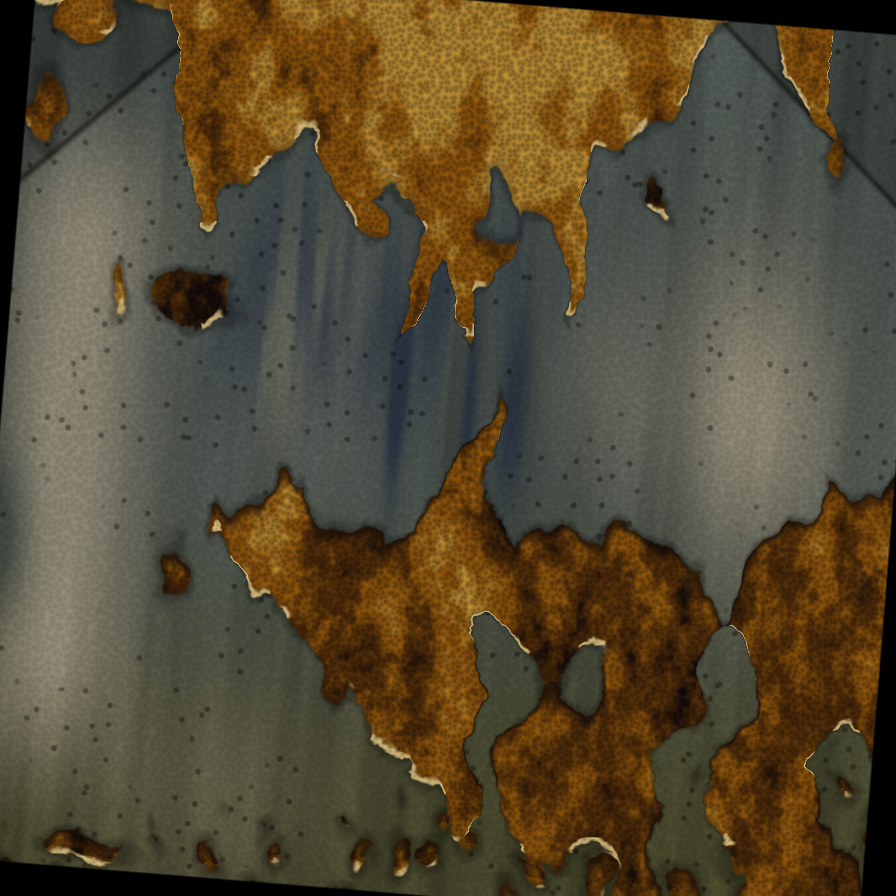
Write a three.js fragment shader that draws this texture.

```glsl
// Draws a tilted sheet of streaked grey paint flaking away from rusted metal.
varying vec2 vUv;

const vec3 CHAR = vec3(.07, .04, .03);
const vec3 BROWN = vec3(.27, .15, .03);
const vec3 ORANGE = vec3(.47, .28, .04);
const vec3 OCHRE = vec3(.61, .46, .17);
const vec3 CHIP = vec3(.76, .66, .44);
const vec3 SLATE = vec3(.28, .31, .29);
const vec3 OLIVE = vec3(.26, .26, .16);
const vec3 PALE = vec3(.56, .53, .45);
const vec3 STAIN = vec3(.13, .17, .23);

float hash(vec2 p) {
  return fract(sin(dot(p, vec2(127.1, 311.7))) * 43758.5);
}

float noise(vec2 p) {
  vec2 i = floor(p), f = fract(p), e = vec2(1, 0);
  f = f * f * (3. - 2. * f);
  return mix(mix(hash(i), hash(i + e), f.x),
             mix(hash(i + e.yx), hash(i + e.xx), f.x), f.y);
}

float fbm(vec2 p) {
  float sum = 0., amp = .5;
  for (int i = 0; i < 5; i++) {
    sum += amp * noise(p);
    p = p * 2.03 + 17.3;
    amp *= .5;
  }
  return sum;
}

// Cellular noise: distance to the nearest scattered point.
float cells(vec2 p) {
  vec2 i = floor(p), f = fract(p);
  float d = 2.;
  for (int y = -1; y <= 1; y++)
    for (int x = -1; x <= 1; x++) {
      vec2 o = vec2(x, y);
      d = min(d, length(o + vec2(hash(i + o), hash(i + o + 41.)) - f));
    }
  return d;
}

float bump(float x, float c, float w) { x = (x - c) / w; return exp(-x * x); }

// Soft spot and hard ellipse, each given as centre (xy) and radii (zw).
float glow(vec2 p, vec4 e) { p = (p - e.xy) / e.zw; return exp(-dot(p, p)); }
float blob(vec2 p, vec4 e) { return min(e.z, e.w) * (1. - length((p - e.xy) / e.zw)); }

float jag(float x) { return .012 * sin(x * 83.) + .009 * sin(x * 137. + 1.); }

// Rust hanging from the top, with drips; positive inside.
float hangingRust(vec2 p) {
  float x = p.x, lean = x - .35 * (p.y - .62);
  float depth = .2 * smoothstep(.19, .225, x) * smoothstep(.85, .62, x);
  depth += .04 * bump(x, .23, .02) - .05 * bump(x, .335, .03) + .05 * bump(x, .41, .03);
  depth += .11 * bump(x, .535, .055) + .09 * bump(x, .52, .012);
  depth += .18 * bump(lean, .445, .014) + .14 * bump(x, .635, .018);
  depth += .06 * bump(x, .75, .03) + .15 * smoothstep(.83, .93, x) * smoothstep(.945, .925, x);
  float d = .6 * (depth + jag(x) * smoothstep(.1, .2, depth) - 1. + p.y);
  return min(d, -blob(p, vec4(.56, .77, .02, .037)));
}

// Ragged lower band that breaks into columns toward the bottom right.
float bandRust(vec2 p) {
  float x = p.x, lean = x - .35 * (p.y - .48);
  float top = .405 + .05 * bump(x, .31, .06) + .14 * bump(lean, .525, .027);
  top += .05 * smoothstep(.85, .93, x) - .09 * bump(x, .8, .04) + jag(x);
  float bottom = .4 - 1.2 * (x - .24) + jag(x + .3);
  float d = min(.65 * min(top - p.y, p.y - bottom), x - .235);
  float columns = .04 * bump(x, .61, .035) + .08 * bump(x, .88, .045);
  float torn = .16 * (noise(p * vec2(17, 8)) - .6) + columns;
  torn += .12 * smoothstep(.27, .37, p.y) + .15 * smoothstep(.55, .5, x);
  return min(d, torn);
}

float looseRust(vec2 p) {
  float d = max(blob(p, vec4(.22, .665, .042, .036)), blob(p, vec4(.135, .675, .009, .02)));
  d = max(d, max(blob(p, vec4(.735, .785, .013, .018)), blob(p, vec4(.187, .362, .015, .034))));
  d = max(d, max(blob(p, vec4(.095, .985, .034, .034)), blob(p, vec4(.05, .885, .018, .038))));
  d = max(d, max(blob(p, vec4(.93, .82, .01, .025)), blob(p, vec4(.09, .055, .04, .016))));
  float specks = .25 - cells(p * vec2(19, 13)) - .8 * smoothstep(.08, .3, p.y + .1 - .1 * p.x);
  return max(d, .04 * specks);
}

float rustField(vec2 p) { return max(max(hangingRust(p), bandRust(p)), looseRust(p)); }

vec3 paintColor(vec2 p, vec2 sheet) {
  float streak = mix(noise(sheet * vec2(38, 2.5)), noise(sheet * vec2(95, 4)), .4);
  vec3 c = mix(OLIVE, SLATE, smoothstep(.05, .5, p.y)) * (.8 + .35 * streak);
  // Worn pale areas.
  float pale = bump(p.x, .03 + .09 * p.y, .085) * smoothstep(.06, .3, p.y) * smoothstep(.94, .72, p.y);
  pale += glow(p, vec4(.84, .54, .09, .17)) + .5 * glow(p, vec4(.35, .6, .08, .13));
  pale += .35 * (glow(p, vec4(.68, .57, .06, .13)) + glow(p, vec4(.22, .12, .16, .13)));
  pale -= .7 * glow(p, vec4(0, .4, .04, .09));
  c = mix(c, PALE, clamp(pale * (.8 + .3 * streak), 0., 1.));
  // Blue runs below the drips.
  float runs = smoothstep(.36, .72, streak) * glow(p, vec4(.4, .68, .22, .16));
  runs += bump(p.y, .55, .12) * (bump(sheet.x, -.06, .01) + bump(sheet.x, .02, .008) + bump(sheet.x, .07, .018));
  c = mix(c, STAIN, clamp(runs * .8, 0., .85));
  // Seams across both upper corners.
  float beyond = max(p.y - .78 - .83 * p.x, p.y - 1.83 + 1.06 * p.x);
  c *= 1. - .2 * smoothstep(-.004, .004, beyond) - .4 * bump(beyond, 0., .005);
  float pits = smoothstep(.15, .06, cells(p * 34.));
  return c * (1. - .35 * pits * smoothstep(.5, .6, noise(p * 19.)));
}

vec3 rustColor(vec2 p, float field, float slope) {
  float upper = smoothstep(.5, .65, p.y);
  float tone = .9 * fbm(p * vec2(34, 15)) + .4 * fbm(p * 75.) - .26 + .16 * upper;
  tone += .3 * (glow(p, vec4(.55, .95, .17, .13)) + glow(p, vec4(.52, .36, .03, .06)));
  tone += .25 * (glow(p, vec4(.31, .39, .025, .07)) + glow(p, vec4(.92, .37, .025, .09)));
  tone -= .55 * (glow(p, vec4(.22, .665, .06, .06)) + glow(p, vec4(.735, .785, .03, .03)));
  vec3 c = mix(CHAR, BROWN, smoothstep(.02, .28, tone));
  c = mix(c, ORANGE, smoothstep(.28, .52, tone));
  c = mix(c, OCHRE, smoothstep(.54, .82, tone));
  // Upper rims lie in shadow, lower rims keep bright chips.
  float rim = smoothstep(.013, 0., field);
  c = mix(c, CHAR, rim * mix(.75, .3, upper) * (1. - .6 * step(0., slope)));
  float chips = smoothstep(.52, .6, noise(p * 38.)) * smoothstep(.001, .004, slope);
  return mix(c, CHIP, chips * smoothstep(.008, .003, field));
}

void main() {
  vec2 p = vUv, axis = vec2(.9967, .081);
  vec2 sheet = mat2(axis.x, axis.y, -axis.y, axis.x) * (p - .5);
  vec2 torn = p + .05 * (vec2(fbm(p * 19.), fbm(p * 19. + 7.7)) - .48);
  float field = rustField(torn);
  float slope = rustField(torn + vec2(0, .008)) - field;
  vec3 paint = paintColor(p, sheet) * (1. - .3 * smoothstep(-.01, 0., field));
  vec3 color = mix(paint, rustColor(p, field, slope), smoothstep(-.0015, .0015, field));
  // Fine grain, stronger on the rust.
  color *= 1. + (cells(p * 170.) - .45) * mix(.16, .5, smoothstep(0., .01, field));
  float edge = .5 - max(abs(sheet.x), abs(sheet.y));
  gl_FragColor = vec4(color * smoothstep(-.0015, .0015, edge), 1);
}
```
